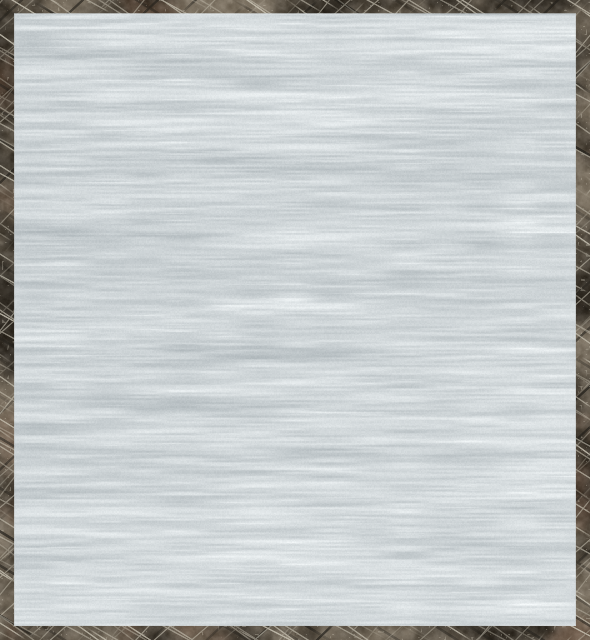
A WebGL 1 fragment shader for this texture:

```glsl
precision highp float;
uniform vec2 u_resolution;

float hash(vec2 p) {
  return fract(sin(dot(p, vec2(12.9898, 78.233))) * 43758.547);
}

float valueNoise(vec2 p) {
  vec2 cell = floor(p);
  vec2 f = fract(p);
  f = f * f * (3.0 - 2.0 * f);
  float low = mix(hash(cell), hash(cell + vec2(1.0, 0.0)), f.x);
  float high = mix(hash(cell + vec2(0.0, 1.0)), hash(cell + 1.0), f.x);
  return mix(low, high, f.y);
}

float fbm(vec2 p) {
  float sum = 0.0;
  float weight = 0.5;
  for (int i = 0; i < 4; i++) {
    sum += weight * valueNoise(p);
    p = p * 2.03 + 17.3;
    weight *= 0.5;
  }
  return sum;
}

// Signed sum of horizontally stretched noise layers
float brushing(vec2 p) {
  float sum = 0.0;
  vec2 stretch = vec2(2.5, 48.0);
  for (int i = 0; i < 4; i++) {
    float layer = float(i);
    vec2 q = p * stretch + layer * 31.7;
    sum += (valueNoise(q) - 0.5) * (0.7 + 0.15 * layer);
    stretch *= vec2(1.9, 1.9);
  }
  return sum;
}

// Broken parallel lines along a given angle
float scratches(vec2 p, float angle, float spacing, float width, float seed, float pixel) {
  float c = cos(angle);
  float s = sin(angle);
  vec2 q = vec2(c * p.x + s * p.y, c * p.y - s * p.x);
  q.y += 0.003 * valueNoise(q * 9.0 + seed);
  float row = floor(q.y / spacing);
  float center = (row + mix(0.2, 0.8, hash(vec2(row, seed)))) * spacing;
  float line = 1.0 - smoothstep(width, width + pixel, abs(q.y - center));
  float broken = smoothstep(0.38, 0.62, valueNoise(vec2(q.x * 14.0, row * 3.7 + seed)));
  return line * broken * mix(0.35, 1.0, hash(vec2(row + 5.0, seed)));
}

vec3 brushedPanel(vec2 p, float aspect) {
  float streak = brushing(p);
  float grain = hash(floor(p * 512.0)) - 0.5;
  float sheen = 0.022 * (p.x / aspect - 0.5) - 0.018 * (p.y - 0.5);
  float cloud = 0.03 * (valueNoise(p * vec2(2.5, 7.0) + 4.0) - 0.5);
  float glint = smoothstep(0.78, 0.98, valueNoise(p * vec2(11.0, 270.0) + 60.0));
  float light = 0.075 * streak + 0.028 * grain + sheen + cloud + 0.045 * glint;
  return vec3(0.815, 0.84, 0.85) + light * vec3(1.06, 1.0, 0.96);
}

vec3 wornFrame(vec2 p, float pixel) {
  float patches = fbm(p * 13.0 + 3.0);
  float grit = fbm(p * 95.0 + 8.0);
  vec3 color = mix(vec3(0.20, 0.18, 0.15), vec3(0.49, 0.45, 0.39),
                   smoothstep(0.2, 0.72, patches));
  float rust = smoothstep(0.5, 0.75, fbm(p * 9.0 + 41.0));
  color = mix(color, vec3(0.47, 0.37, 0.30), 0.55 * rust);
  color += 0.22 * (grit - 0.47);

  // Dark grooves below pale scratches
  float grooves = scratches(p, -0.55, 0.043, 0.0012, 2.0, pixel);
  grooves = max(grooves, scratches(p, 0.75, 0.061, 0.001, 9.0, pixel));
  color = mix(color, vec3(0.13, 0.12, 0.10), 0.75 * grooves);

  float marks = 0.0;
  for (int i = 0; i < 3; i++) {
    float layer = float(i);
    float spacing = 0.026 + 0.012 * layer;
    marks = max(marks, scratches(p, -0.50 - 0.06 * layer, spacing, 0.0003, 13.0 + layer, pixel));
    marks = max(marks, 0.7 * scratches(p, 0.72 + 0.09 * layer, spacing * 1.6, 0.0002, 23.0 + layer, pixel));
  }
  float flecks = smoothstep(0.86, 0.96, valueNoise(p * 240.0));
  return mix(color, vec3(0.80, 0.78, 0.72), max(0.8 * marks, 0.35 * flecks));
}

float boxDistance(vec2 p, vec2 halfSize) {
  vec2 d = abs(p) - halfSize;
  return length(max(d, 0.0)) + min(max(d.x, d.y), 0.0);
}

void main() {
  vec2 p = gl_FragCoord.xy / u_resolution.y;
  float aspect = u_resolution.x / u_resolution.y;
  float pixel = 1.0 / u_resolution.y;

  vec2 center = vec2(0.5 * aspect, 0.5006);
  vec2 halfSize = vec2(0.5 * aspect - 0.0222, 0.4785);
  float edge = boxDistance(p - center, halfSize);
  float inside = 1.0 - smoothstep(-0.5 * pixel, 0.5 * pixel, edge);

  vec3 color = mix(wornFrame(p, pixel), brushedPanel(p, aspect), inside);
  gl_FragColor = vec4(clamp(color, 0.0, 1.0), 1.0);
}
```
